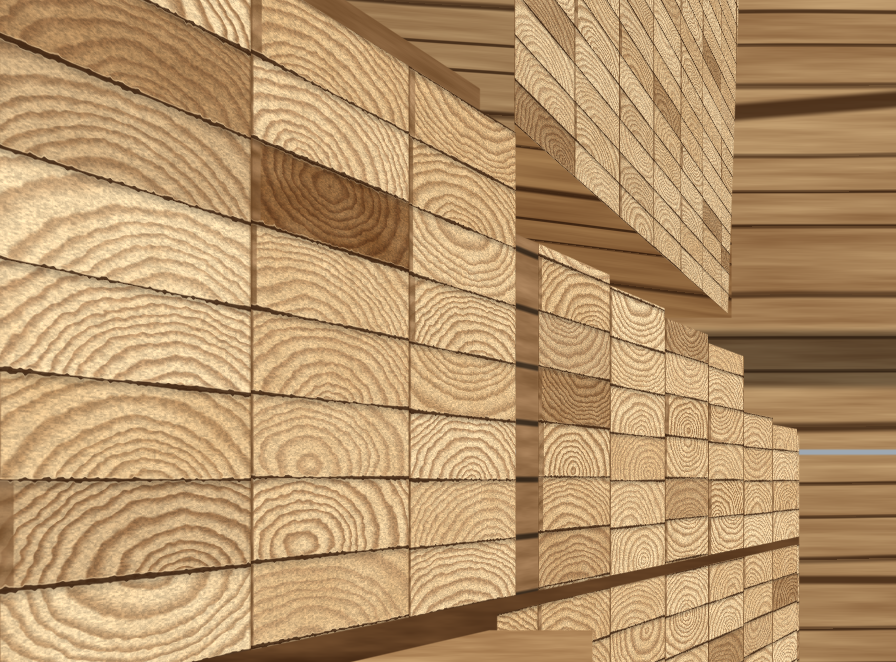
Write a Shadertoy shader that draws this texture.

```glsl
#define RINGS 7.0
#define BOARD_ASPECT 2.3
#define JOINT 0.018
#define SPLINTERS 0.045
#define ROW_SCALE 0.1033
#define HORIZON 0.2756

const vec3 CREAM = vec3(0.95, 0.84, 0.66);
const vec3 STRAW = vec3(0.85, 0.70, 0.50);
const vec3 TAN = vec3(0.72, 0.56, 0.40);
const vec3 BROWN = vec3(0.58, 0.41, 0.25);
const vec3 UMBER = vec3(0.41, 0.27, 0.14);
const vec3 SHADOW = vec3(0.22, 0.12, 0.05);

vec4 hash4(vec2 p) {
    vec4 q = fract(p.xyxy * vec4(0.1031, 0.1030, 0.0973, 0.1099));
    q += dot(q, q.wzxy + 33.33);
    return fract((q.xxyz + q.yzzw) * q.zywx);
}

float noise(vec2 p) {
    vec2 i = floor(p), f = fract(p), e = vec2(0, 1);
    f = f * f * (3.0 - 2.0 * f);
    return mix(mix(hash4(i).x, hash4(i + e.yx).x, f.x),
               mix(hash4(i + e).x, hash4(i + e.yy).x, f.x), f.y);
}

float fbm(vec2 p) {
    float sum = 0.0, amp = 0.53;
    for (int i = 0; i < 4; i++) {
        sum += amp * noise(p);
        p = p * 2.03 + 17.0;
        amp *= 0.5;
    }
    return sum;
}

float above(float x, float edge, float w) { return smoothstep(-w, w, x - edge); }

float band(float x, float lo, float hi, float w) {
    return above(x, lo, w) * above(hi, x, w);
}

// Sawn ends: one board per unit cell, aa is a pixel in board heights
vec3 boardEnds(vec2 uv, float aa, float seed) {
    uv.y += 0.1 * (hash4(vec2(floor(uv.x), seed)).y - 0.5);
    vec2 id = floor(uv), f = uv - id;
    vec4 rnd = hash4(id + seed), tone = hash4(id * 1.7 + seed + 41.0);
    vec2 q = vec2((f.x - 0.5) * BOARD_ASPECT, f.y - 0.5);
    vec2 g = q + id * 9.0 + seed;

    // Growth rings around an off-centre pith
    vec2 pith = vec2((rnd.x - 0.5) * 1.3, mix(-1.0, -0.25, rnd.y));
    if (rnd.z > 0.68) pith.y = -pith.y;
    float radius = length((q - pith) * vec2(0.8, 1.0));
    radius += 0.16 * (fbm(g * 2.2) - 0.5) + 0.025 * (noise(g * 17.0) - 0.5);
    float saw = fract(radius * RINGS * mix(0.8, 1.25, rnd.w) + 0.5 * sin(radius * 6.0 + rnd.w * 6.3));
    float blur = min(0.4, aa * RINGS);
    float late = smoothstep(0.32 - blur * 0.5, 0.82, saw) * (1.0 - smoothstep(0.9 - blur, 1.0, saw));
    late = mix(late, 0.35, smoothstep(0.15, 0.6, aa * RINGS));
    vec3 col = mix(CREAM, STRAW, clamp(0.85 * tone.x + 0.7 * fbm(g * 3.0) - 0.35, 0.0, 1.0));
    col = mix(col, mix(TAN, BROWN, tone.y * 0.9), late * (0.6 + 0.35 * tone.z));
    col *= 0.83 + 0.22 * noise(g * vec2(38.0, 55.0)) + 0.12 * noise(g * 90.0);

    // Weathered boards
    float aged = smoothstep(0.84, 1.0, tone.w) * 0.6;
    if (seed < 1.0 && id.y == 3.0 && id.x < 2.0) aged = 0.35 + 0.6 * id.x;
    col *= mix(vec3(1), vec3(0.58, 0.46, 0.34), aged * (0.7 + 0.5 * fbm(g * vec2(2, 4))));

    // Exposed flank, then ragged joints with pale splinters
    float flank = 0.012 + 0.07 * tone.z * step(0.5, tone.y);
    vec3 flankColor = mix(TAN, UMBER, noise(uv * vec2(8, 11)));
    col = mix(col, flankColor, 0.75 * above(flank * BOARD_ASPECT, f.x * BOARD_ASPECT, aa));
    float ragged = SPLINTERS * pow(noise(vec2(uv.x * 65.0, id.y * 5.0 + f.y * 8.0)), 3.0);
    float edgeY = min(f.y, 1.01 - f.y);
    float crack = JOINT * (0.4 + 1.3 * noise(vec2(uv.x * 3.0, floor(uv.y + 0.5) * 7.0)));
    col = mix(col, CREAM, 0.45 * band(edgeY, crack, crack + ragged + 0.01, aa));
    col *= 1.0 - 0.22 * smoothstep(0.87, 1.0, f.y);
    float seam = 1.0 - smoothstep(0.0, aa + 0.02, min(f.x, 1.0 - f.x) * BOARD_ASPECT);
    col = mix(col, UMBER, seam * 0.55);
    return mix(col, SHADOW, 0.85 * above(crack + ragged * 0.6, edgeY, aa));
}

// Long faces of planks, grain running across
vec3 planks(vec2 p, float rows, float px) {
    float y = p.y * rows + 0.25 * sin(p.y * rows * 1.9) + 0.06 * noise(p * 5.0);
    float f = fract(y);
    vec4 rnd = hash4(vec2(floor(y), rows));
    float grain = fbm(vec2(p.x * 5.0 + rnd.x * 30.0, p.y * 95.0));
    vec3 col = mix(STRAW, BROWN, clamp(0.35 * rnd.y + 0.9 * grain - 0.16, 0.0, 1.0));
    float crack = 1.0 - smoothstep(0.02, 0.06 + px * rows, min(f, 1.0 - f));
    return mix(col, SHADOW, crack * (0.45 + 0.4 * rnd.z));
}

void mainImage(out vec4 fragColor, in vec2 fragCoord) {
    float px = 1.0 / iResolution.y;
    vec2 p = fragCoord * px;

    // Perspective grids: x counts columns, y counts rows
    float depth = max(1.6254 - p.x, 0.05), aa = px / (ROW_SCALE * depth);
    vec2 front = vec2(5.258, (p.y - HORIZON) / ROW_SCALE) / depth;
    float upperDepth = max(1.3816 - p.x, 0.05), upperAA = 9.0 * px / upperDepth;
    vec2 upper = vec2(3.398, 9.0 * (p.y - HORIZON)) / upperDepth;

    // Distant planks with shade and gaps
    vec3 col = planks(p, 14.0, px) * 0.92;
    col *= 1.0 - 0.38 * band(p.y, 0.415, 0.5, 0.008);
    col = mix(col, SHADOW, 0.8 * band(p.y - 0.08 * p.x, 0.729, 0.754, 0.005));
    col = mix(col, SHADOW, 0.75 * band(p.y, 0.118, 0.13, 0.003));
    col = mix(col, vec3(0.62, 0.66, 0.7), band(p.y, 0.313, 0.321, 0.002));

    // Upper stack: underside, long side, sawn ends
    vec3 under = planks(p + vec2(0, 0.12 * p.x), 22.0, px) * vec3(0.78, 0.72, 0.64);
    col = mix(col, under, above(1.105, p.x, px) * above(p.y, 0.52, px));
    vec3 longSide = planks(p + vec2(0, 0.08 * p.x), 17.0, px) * 0.85;
    col = mix(col, longSide, above(0.7774, p.x, px));
    float mask = band(p.x, 0.7774, 1.081 + 0.035 * p.y, px) * above(upper.y, 8.0, upperAA);
    col = mix(col, boardEnds(upper - vec2(5.62, 0), upperAA, 60.0) * 0.95, mask);

    // Ground beam, lower stack and its top plank
    float rightEnd = above(1.207, p.x, px);
    vec3 beam = mix(SHADOW, BROWN, 0.7 * fbm(p * vec2(8, 45)));
    col = mix(col, beam, rightEnd * above(-1.9, front.y, aa));
    mask = band(p.x, 0.751, 1.207, px) * above(-2.25, front.y, aa);
    col = mix(col, boardEnds(front - vec2(6.47, -0.25), aa, 30.0), mask);
    vec3 lid = mix(STRAW, BROWN, fbm(p * vec2(7, 90)));
    col = mix(col, lid, above(min(p.x * 0.23 - 0.122, 0.048), p.y, px) * above(0.895, p.x, px));

    // Second stack steps down as it recedes
    float column = max(floor(front.x - 6.47), 0.0);
    float top = 4.25 - 0.22 * column - 1.4 * step(3.5, column);
    vec3 side = mix(TAN, UMBER, 0.8 * fbm(vec2(p.x * 20.0, front.y * 6.0)));
    side *= 0.4 + 0.6 * smoothstep(0.02, 0.08, abs(fract(front.y + 0.5) - 0.5));
    vec3 second = mix(side, boardEnds(front - vec2(6.47, 0), aa, 15.0), above(p.x, 0.813, px));
    col = mix(col, second, band(p.x, 0.779, 1.207, px) * band(front.y, -2.0, top, aa));

    // Nearest stack and the shaded board on top
    vec3 cap = mix(UMBER, TAN, 0.6 * fbm(vec2(p.x * 12.0, front.y * 9.0)));
    col = mix(col, cap, band(front.y, 6.0, 6.35, aa) * above(0.725, p.x, px));
    vec3 nearest = boardEnds(front - vec2(3.22, 0), aa, 0.5);
    col = mix(col, nearest, above(0.779, p.x, px) * band(front.y, -2.0, 6.0, aa));
    fragColor = vec4(clamp(col, 0.0, 1.0), 1.0);
}
```
